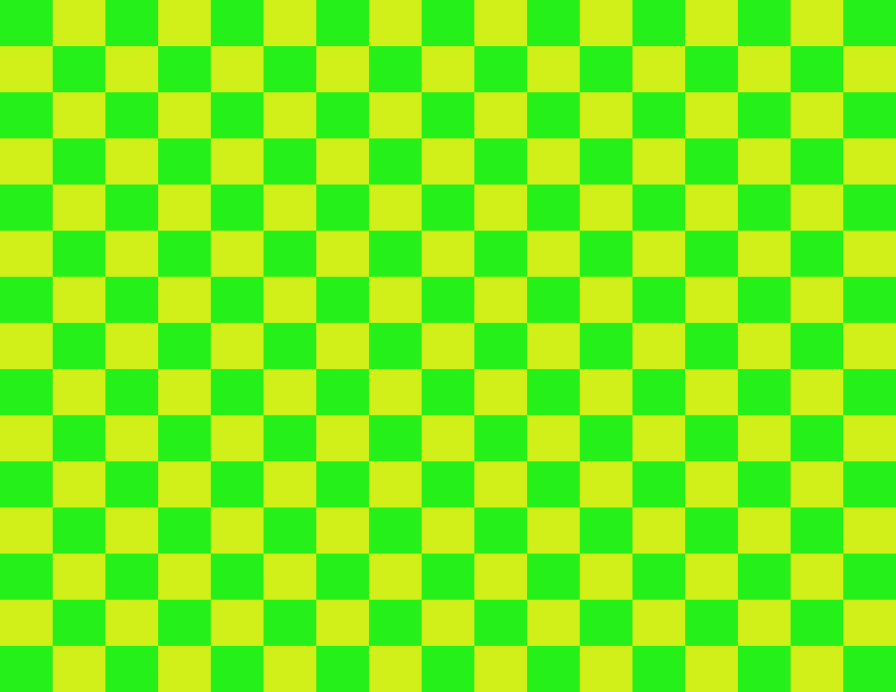
Write a Shadertoy shader that draws this pattern.

```glsl
const vec2 CELL_COUNT = vec2(17.0, 15.0);
const vec3 GREEN = vec3(0.15, 0.94, 0.10);
const vec3 YELLOW = vec3(0.82, 0.94, 0.10);

// Signed distance to the nearest cell border: positive in even cells, negative in odd ones
vec2 borderDistance(vec2 cellPos) {
    return 0.5 - abs(mod(cellPos + 0.5, 2.0) - 1.0);
}

// Checkerboard parity from -1 to 1, with borders softened over one pixel
float checker(vec2 cellPos, vec2 pixelSize) {
    vec2 parity = clamp(borderDistance(cellPos) / (0.5 * pixelSize), -1.0, 1.0);
    return parity.x * parity.y;
}

void mainImage(out vec4 fragColor, in vec2 fragCoord) {
    vec2 pixelSize = CELL_COUNT / iResolution.xy;
    float greenAmount = 0.5 + 0.5 * checker(fragCoord * pixelSize, pixelSize);
    fragColor = vec4(mix(YELLOW, GREEN, greenAmount), 1.0);
}
```
